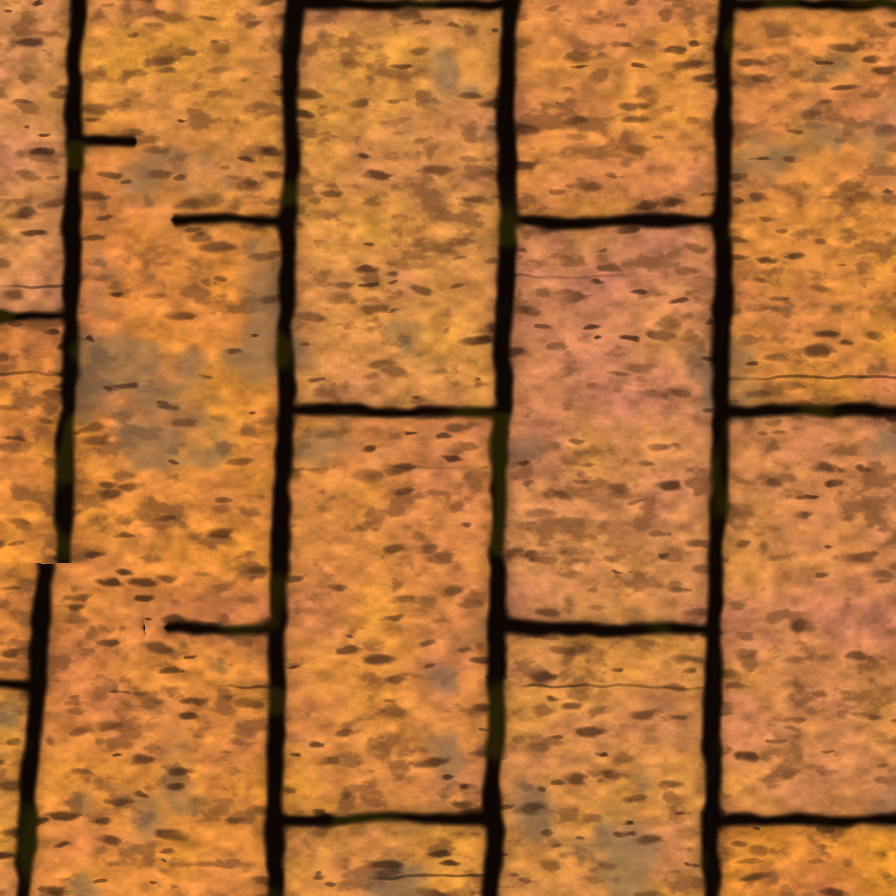
Reproduce this texture procedurally as a three.js fragment shader.

```glsl
varying vec2 vUv;

const float COLUMN_PITCH = 0.244;
const float BRICK_LENGTH = 0.456;

float hash(vec2 p) {
  vec3 q = fract(p.xyx * 0.1031);
  q += dot(q, q.yzx + 33.33);
  return fract((q.x + q.y) * q.z);
}

float noise(vec2 p) {
  vec2 i = floor(p), f = fract(p);
  f = f * f * (3.0 - 2.0 * f);
  return mix(mix(hash(i), hash(i + vec2(1.0, 0.0)), f.x),
             mix(hash(i + vec2(0.0, 1.0)), hash(i + 1.0), f.x), f.y);
}

float fbm(vec2 p) {
  float sum = 0.0, amp = 0.533;
  for (int i = 0; i < 4; i++) {
    sum += amp * noise(p);
    p = p * 2.03 + vec2(17.0, 9.0);
    amp *= 0.5;
  }
  return sum;
}

float smoothMin(float a, float b, float k) {
  float h = max(k - abs(a - b), 0.0) / k;
  return min(a, b) - h * h * k * 0.25;
}

// Flat elliptical pits, at most one per cell
float specks(vec2 p) {
  float pits = 0.0;
  for (int j = -1; j <= 1; j++) {
    for (int i = -1; i <= 1; i++) {
      vec2 cell = floor(p) + vec2(float(i), float(j));
      vec2 centre = cell + vec2(hash(cell), hash(cell + 41.0));
      vec2 radius = vec2(0.45, 0.23) * (0.4 + hash(cell + 83.0));
      float pit = 1.0 - smoothstep(0.4, 1.15, length((p - centre) / radius));
      pits = max(pits, pit * step(0.6, hash(cell + 127.0)));
    }
  }
  return pits;
}

vec3 brickTint(vec2 id) {
  vec3 rose = vec3(0.80, 0.51, 0.32);
  vec3 orange = vec3(0.89, 0.52, 0.19);
  vec3 ochre = vec3(0.82, 0.57, 0.27);
  vec3 tint = mix(rose, orange, hash(id + 20.0));
  return mix(tint, ochre, 0.5 * hash(id + 57.0));
}

// Slightly leaning, narrowing columns; the lower left joint has slipped
float columnCoord(vec2 p) {
  float slip = step(p.y, 0.37) * step(p.x, 0.16) * mix(0.035, 0.021, p.y / 0.37);
  float lean = p.y * (0.027 - 0.012 * p.x);
  return (p.x + slip - 0.061 - lean) / COLUMN_PITCH + 1.0;
}

// Half bond: alternate columns are staggered, the second has split courses
float rowCoord(vec2 p, float column, float across, float split) {
  float offset = mix(0.085, 0.298, mod(column, 2.0));
  offset += 0.105 * (1.0 - step(0.5, column));
  offset += 0.044 * step(p.y, 0.37) * step(p.x, 0.05);
  offset += 0.088 * split * (1.0 - smoothstep(0.3, 0.44, across));
  return (p.y - offset) / BRICK_LENGTH;
}

vec3 weather(vec3 tint, vec2 p) {
  float mottle = fbm(p * vec2(12.0, 16.0));
  float grain = fbm(p * vec2(55.0, 85.0));
  float stain = smoothstep(0.54, 0.76, fbm(p * vec2(36.0, 58.0) + 60.0));
  float ash = smoothstep(0.64, 0.80, fbm(p * 10.0 + 31.0));
  vec2 warp = 0.9 * vec2(grain - 0.5, mottle - 0.5);
  float pits = specks(p * vec2(30.0, 42.0) + warp) * mix(0.25, 1.0, noise(p * 24.0));

  vec3 clay = tint + (mottle - 0.5) * vec3(0.10, 0.12, -0.12);
  clay *= 0.72 + 0.56 * grain;
  clay = mix(clay, vec3(0.45, 0.28, 0.16), 0.6 * stain);
  clay = mix(clay, vec3(0.43, 0.38, 0.31), 0.5 * ash);
  return mix(clay, vec3(0.22, 0.13, 0.08), 0.8 * pits);
}

void main() {
  // Ragged brick outlines
  vec2 wobble = vec2(noise(vUv * 16.0), noise(vUv * 16.0 + 70.0)) - 0.5;
  vec2 chips = vec2(noise(vUv * 55.0), noise(vUv * 55.0 + 90.0)) - 0.5;
  vec2 p = vUv + 0.006 * wobble + 0.004 * chips;

  // Brick layout
  float columnPos = columnCoord(p);
  float column = floor(columnPos), across = fract(columnPos);
  float split = 1.0 - step(0.5, abs(column - 1.0));
  float rowPos = rowCoord(p, column, across, split);
  float row = floor(rowPos), along = fract(rowPos);
  vec2 id = vec2(column, row);

  // Joint distances, with the split courses open in the middle
  float sideGap = min(across, 1.0 - across) * COLUMN_PITCH;
  float endGap = min(along, 1.0 - along) * BRICK_LENGTH;
  float gapStart = mix(0.03, 0.30, step(0.5, p.y));
  float opening = smoothstep(gapStart - 0.03, gapStart + 0.03, across)
                * (1.0 - smoothstep(0.40, 0.49, across));
  endGap += 0.03 * split * opening;
  float thickness = 0.004 * (noise(vUv * 28.0 + 13.0) - 0.5);
  float edge = smoothMin(sideGap - 0.0088 - thickness, endGap - 0.0054 - thickness, 0.009);

  // Brick face, blending into its neighbour where no joint divides them
  float nearEnd = min(along, 1.0 - along);
  float blend = 0.5 * (1.0 - smoothstep(0.0, mix(0.02, 0.12, split), nearEnd));
  vec2 neighbour = id + vec2(0.0, along < 0.5 ? -1.0 : 1.0);
  vec3 colour = weather(mix(brickTint(id), brickTint(neighbour), blend), vUv);

  // Hairline crack near one end
  float crackAt = mix(0.08, 0.86, step(0.5, hash(id + 7.0)));
  float crack = 1.0 - smoothstep(0.0005, 0.0028, abs(along - crackAt) * BRICK_LENGTH);
  crack *= step(0.4, hash(id + 33.0)) * smoothstep(0.3, 0.65, noise(vUv * 18.0 + 5.0));
  colour *= 1.0 - 0.4 * crack;

  // Shaded rims and mossy joints
  colour *= 1.0 - 0.28 * exp(-max(edge, 0.0) * 130.0);
  float moss = smoothstep(0.58, 0.82, noise(vUv * 23.0 + 44.0));
  vec3 grout = mix(vec3(0.055, 0.025, 0.01), vec3(0.19, 0.17, 0.02), 0.65 * moss);
  colour = mix(grout, colour, smoothstep(-0.004, 0.0045, edge));
  gl_FragColor = vec4(colour, 1.0);
}
```
